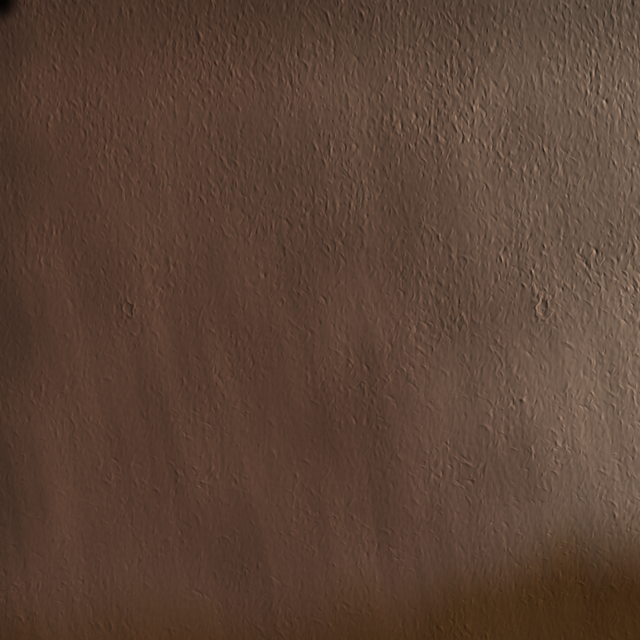
Write a Shadertoy shader that draws this texture.

```glsl
// Worn brown leather: short embossed grain, faint slanted streaks and two small scars.

const vec3 RED_BROWN   = vec3(0.335, 0.235, 0.185);
const vec3 GREY_BROWN  = vec3(0.430, 0.355, 0.300);
const vec3 OLIVE_BROWN = vec3(0.270, 0.172, 0.082);
const vec3 DUSTY_BROWN = vec3(0.385, 0.305, 0.250);
const vec2 LIGHT_DIR   = vec2(0.90, 0.44);

vec2 hash22(vec2 p) {
    vec3 q = fract(p.xyx * vec3(0.1031, 0.1030, 0.0973));
    q += dot(q, q.yzx + 33.33);
    return fract((q.xx + q.yz) * q.zy);
}

float gradientDot(vec2 cell, vec2 offset, vec2 local) {
    float angle = 6.2832 * hash22(cell + offset).x;
    return dot(vec2(cos(angle), sin(angle)), local - offset);
}

float gradientNoise(vec2 p) {
    vec2 cell = floor(p), f = fract(p);
    vec2 u = f * f * f * (f * (f * 6.0 - 15.0) + 10.0);
    float low  = mix(gradientDot(cell, vec2(0, 0), f), gradientDot(cell, vec2(1, 0), f), u.x);
    float high = mix(gradientDot(cell, vec2(0, 1), f), gradientDot(cell, vec2(1, 1), f), u.x);
    return mix(low, high, u.y);
}

float fbm(vec2 p, int octaves) {
    float sum = 0.0, amplitude = 1.0;
    for (int i = 0; i < octaves; i++) {
        sum += amplitude * gradientNoise(p);
        p = p * 2.03 + 17.3;
        amplitude *= 0.5;
    }
    return sum;
}

// Scattered, slightly bent ridges and grooves; spread is the range of their angles.
float grainLayer(vec2 p, float scale, float density, float spread) {
    p *= scale;
    vec2 home = floor(p);
    float height = 0.0;
    for (int j = -1; j <= 1; j++)
    for (int i = -1; i <= 1; i++) {
        vec2 cell = home + vec2(i, j);
        vec2 place = hash22(cell), shape = hash22(cell + 71.7), kind = hash22(cell + 139.1);
        float angle = 0.08 + spread * (shape.x - 0.5);
        float c = cos(angle), s = sin(angle);
        vec2 q = mat2(c, -s, s, c) * (p - cell - place);
        q.x += (kind.y - 0.5) * 1.2 * q.y * q.y;
        q /= vec2(0.13, mix(0.20, 0.52, shape.y));
        float present = smoothstep(kind.x - 0.1, kind.x + 0.1, density);
        float relief = mix(0.35, 1.15, kind.y) * (place.x < 0.35 ? -1.0 : 1.0);
        height += present * relief * exp(-dot(q, q));
    }
    return height;
}

// A ragged oval rim around a sunken centre.
float scar(vec2 p, vec2 center, float radius) {
    vec2 q = (p - center) / (radius * vec2(0.75, 1.2));
    float rim = length(q) - 1.0 + 1.1 * gradientNoise(p * 110.0);
    return exp(-rim * rim * 7.0) - 0.8 * exp(-dot(q, q) * 3.0);
}

float surfaceHeight(vec2 p, float density, float spread) {
    vec2 warped = p + 0.006 * vec2(gradientNoise(p * 21.0), gradientNoise(p * 21.0 + 40.0));
    float height = grainLayer(warped, 56.0, density, spread);
    height += 0.75 * grainLayer(warped + 3.7, 92.0, density, spread);
    height += 0.50 * gradientNoise(warped * vec2(135.0, 58.0));
    height += 0.32 * gradientNoise(warped * vec2(220.0, 105.0) + 9.0);
    height += 1.2 * scar(p, vec2(0.200, 0.518), 0.010);
    return height + 1.2 * scar(p, vec2(0.848, 0.520), 0.014);
}

// Long faint lines leaning to the right as they descend.
float streaks(vec2 p, float frequency) {
    float across = p.x + 0.19 * p.y + 0.010 * gradientNoise(p * 5.0);
    return gradientNoise(vec2(across * frequency, p.y * 3.5));
}

vec3 baseColor(vec2 p) {
    float cloud = fbm(p * vec2(6.0, 4.0) + 8.0, 5);
    float right = smoothstep(0.40, 1.06, p.x + 0.16 * (p.y - 0.5) + 0.08 * cloud);
    vec3 color = mix(RED_BROWN, GREY_BROWN, right);
    vec2 dust = (p - vec2(0.50, 0.78)) / vec2(0.22, 0.22);
    color = mix(color, DUSTY_BROWN, 0.40 * exp(-dot(dust, dust)));
    vec2 glow = (p - vec2(1.0, 0.48)) / vec2(0.16, 0.26);
    color *= 1.0 + 0.09 * exp(-dot(glow, glow));
    color *= 1.0 - 0.14 * smoothstep(0.86, 1.0, p.y + 0.05 * cloud);
    float floorLine = 0.03 + 0.13 * smoothstep(0.45, 1.0, p.x) + 0.05 * cloud;
    float shade = 1.0 - smoothstep(floorLine - 0.08, floorLine + 0.07, p.y);
    color = mix(color, OLIVE_BROWN, shade * mix(0.65, 1.0, p.x));
    return color * (1.0 + 0.10 * cloud);
}

void mainImage(out vec4 fragColor, in vec2 fragCoord) {
    vec2 p = fragCoord / iResolution.xy;

    // Grain is dense and aligned near the top, sparse and disordered below.
    float patches = fbm(p * 8.0 + 31.0, 3);
    float top = smoothstep(0.25, 0.85, p.y + 0.10 * patches);
    float density = mix(0.42, 0.88, top) + 0.40 * patches;
    float spread = mix(2.3, 0.9, top);
    float depth = mix(0.17, 0.42, smoothstep(0.05, 0.85, 0.6 * p.x + 0.5 * p.y - 0.15));
    depth *= 1.0 + 0.6 * patches;

    // Side lighting from the difference in height along the light direction.
    vec2 reach = 0.0013 * LIGHT_DIR;
    float slope = surfaceHeight(p - reach, density, spread)
                - surfaceHeight(p + reach, density, spread);

    vec3 color = baseColor(p);
    float streakFade = 1.0 - 0.6 * smoothstep(0.45, 0.80, p.y);
    color *= 1.0 + streakFade * (0.07 * streaks(p, 60.0) + 0.09 * streaks(p + 5.0, 22.0));
    color *= 1.0 + depth * clamp(slope, -1.3, 1.5);
    color *= 1.0 + 0.06 * gradientNoise(p * vec2(210.0, 140.0));

    // Dark left border and burnt upper left corner.
    color *= mix(0.84, 1.0, smoothstep(0.0, 0.09, p.x + 0.03 * patches));
    float corner = length(p - vec2(0.0, 1.0)) + 0.012 * patches;
    color *= mix(0.08, 1.0, smoothstep(0.005, 0.045, corner));

    fragColor = vec4(color, 1.0);
}
```
